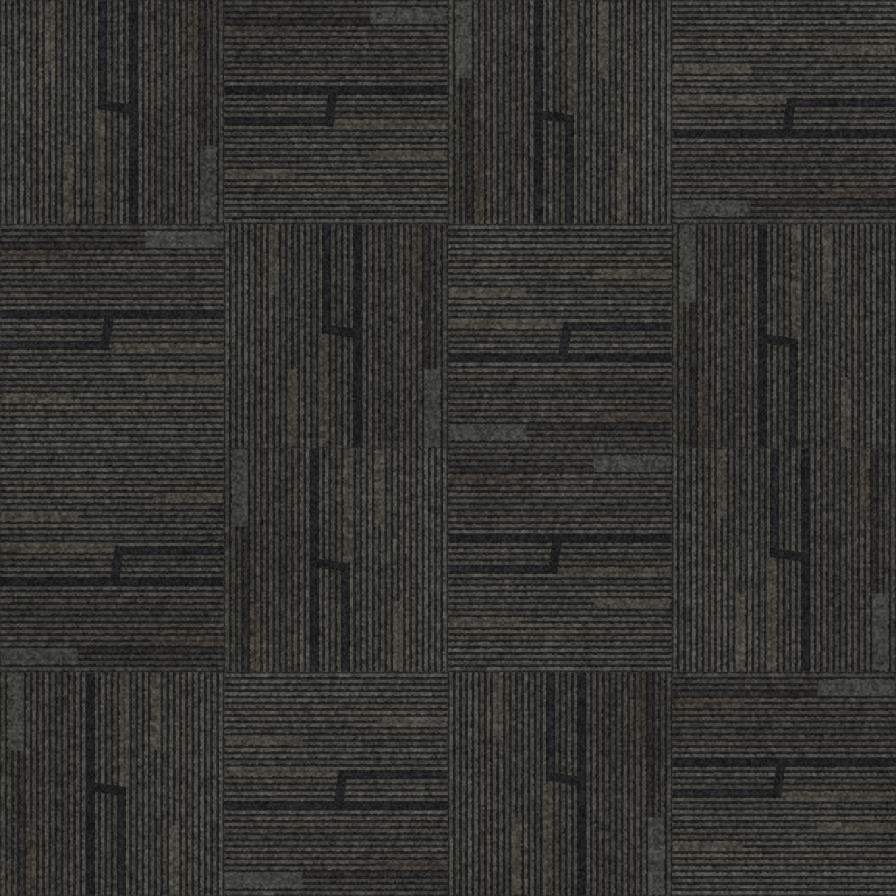
A Shadertoy shader for this pattern:

```glsl
// Carpet tiles, four by four, each the same ribbed design given a quarter turn
// picked by the XOR of its column and the Gray code of its row. Ribs, dark channels
// and pale inlays are boxes in rib units (36 per tile); hashed noise adds the yarn.

float hash(vec2 p) {
    vec3 h = fract(vec3(p.xyx) * 0.1031);
    h += dot(h, h.yzx + 33.33);
    return fract((h.x + h.y) * h.z);
}

float noise(vec2 p) {
    vec2 i = floor(p), f = fract(p);
    f = f * f * (3.0 - 2.0 * f);
    return mix(mix(hash(i), hash(i + vec2(1, 0)), f.x),
               mix(hash(i + vec2(0, 1)), hash(i + vec2(1, 1)), f.x), f.y);
}

// Antialiased coverage of an axis-aligned box
float box(vec2 p, vec2 lo, vec2 hi, float aa) {
    vec2 c = clamp(min(p - lo, hi - p) / aa + 0.5, 0.0, 1.0);
    return c.x * c.y;
}

void mainImage(out vec4 fragColor, in vec2 fragCoord) {
    vec2 uv = fragCoord / iResolution.xy;
    vec2 tile = floor(uv * 4.0);
    vec2 cell = fract(uv * 4.0) - 0.5;

    // Turn the tile; y then runs down across the ribs, x along them
    vec2 q = vec2(cell.x, -cell.y);
    int column = int(tile.x), row = int(tile.y);
    int turns = (column ^ row ^ (row >> 1) ^ 3) & 3;
    for (int i = 0; i < turns; i++) q = vec2(q.y, -q.x);
    vec2 p = (q + 0.5) * 36.0;
    float aa = 144.0 / min(iResolution.x, iResolution.y);

    // Yarn texture: slow wear, loops along each rib, fine flecks
    vec2 seed = tile * 53.0;
    float rib = floor(p.y);
    float wear = noise(uv * 11.0 + 5.0);
    float loops = noise(vec2(p.x * 1.7, rib * 7.0) + seed);
    float fleck = noise(p * 2.6 + seed.yx + 19.0);
    vec2 rough = p + 0.12 * (vec2(loops, fleck) - 0.5);

    // Ribs over grooves, each rib with its own tone and a hint of brown
    float tone = hash(vec2(rib, 3.0));
    float brown = hash(vec2(rib, 11.0)) * (1.0 - 0.6 * p.y / 36.0);
    vec3 yarn = mix(vec3(0.254, 0.257, 0.235), vec3(0.262, 0.240, 0.210), brown);
    yarn *= 0.84 + 0.18 * tone + 0.13 * p.y / 36.0;
    vec3 groove = vec3(0.128, 0.128, 0.132);
    float across = abs(fract(rough.y) - 0.5);
    float ridge = clamp((0.28 - across) / aa + 0.5, 0.0, 1.0);
    vec3 color = mix(groove, yarn, ridge);

    // Pale inlays that fill the grooves between neighbouring ribs
    vec3 grey = vec3(0.258, 0.262, 0.244), olive = vec3(0.275, 0.270, 0.238);
    color = mix(color, grey, 0.80 * box(rough, vec2(23.4, 1.2), vec2(35.8, 3.8), aa));
    color = mix(color, olive, 0.80 * box(rough, vec2(23.4, 24.2), vec2(35.8, 25.8), aa));
    color = mix(color, olive, 0.70 * box(rough, vec2(0.2, 27.2), vec2(11.4, 28.8), aa));
    color = mix(color, olive, 0.65 * box(rough, vec2(17.5, 19.2), vec2(35.8, 20.8), aa));
    color = mix(color, vec3(0.245, 0.220, 0.190),
                0.55 * box(rough, vec2(0.2, 4.2), vec2(11.6, 5.8), aa));

    // Dark channels: one full width, one half width, joined by a slanted step
    float channel = box(rough, vec2(0.0, 13.75), vec2(36.0, 15.25), aa);
    channel = max(channel, 0.8 * box(rough, vec2(0.0, 18.8), vec2(17.0, 20.2), aa));
    vec2 slanted = rough + vec2(0.15 * (p.y - 17.0), 0.0);
    channel = max(channel, box(slanted, vec2(16.5, 13.75), vec2(18.0, 20.25), aa));
    channel = max(channel, 0.5 * box(rough, vec2(0.0, 2.75), vec2(23.4, 4.25), aa));
    color = mix(color, vec3(0.114, 0.112, 0.120), 0.88 * channel);

    // Faint seam where tiles meet
    float edge = (0.5 - max(abs(cell.x), abs(cell.y))) * 36.0;
    float seam = clamp((0.18 - edge) / aa + 0.5, 0.0, 1.0);
    color = mix(color, vec3(0.18, 0.18, 0.17), 0.4 * seam);

    // Shade by the loops and flecks, strongest on the raised yarn
    color *= 0.68 + 0.26 * loops + 0.40 * fleck;
    color += 0.05 * (hash(floor(p * 3.0) + seed) - 0.5);
    color *= 0.95 + 0.10 * wear + 0.06 * (hash(tile + 31.0) - 0.5);
    fragColor = vec4(color, 1.0);
}
```
